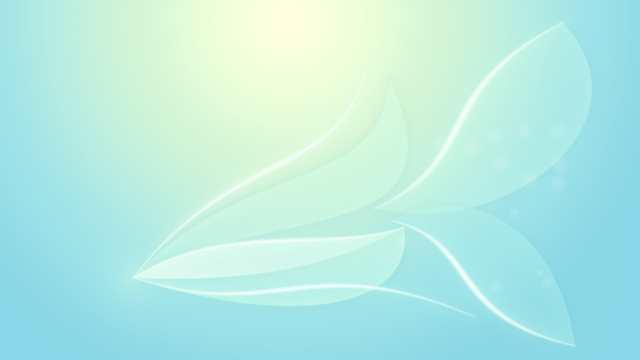
Write a WebGL 2 fragment shader that draws this background.

```glsl
#version 300 es
precision highp float;
uniform vec2 u_resolution;
out vec4 fragColor;

const float PI = 3.14159;
const vec3 WHITE = vec3(0.96, 1.0, 0.98);
const vec3 MINT = vec3(0.82, 0.99, 0.91);
const vec3 AQUA = vec3(0.70, 0.95, 0.92);
const vec3 TEAL = vec3(0.40, 0.75, 0.77);

// Cubic curves, four control points each, in units of canvas height
const vec2 TIP = vec2(0.370, 0.229);
const vec2 CREST = vec2(1.083, 0.780);
const vec2 JOINT = vec2(1.123, 0.370);
const vec2 WING_ROOT = vec2(1.042, 0.421);
const vec2 WING_END = vec2(1.563, 0.938);
const vec2 TAIL_ROOT = vec2(1.088, 0.387);
const vec2 TAIL_END = vec2(1.597, 0.039);
const mat4x2 UPPER = mat4x2(TIP, vec2(0.660, 0.595), vec2(0.926, 0.502), vec2(1.012, 0.792));
const mat4x2 WING = mat4x2(WING_ROOT, vec2(1.343, 0.560), vec2(1.192, 0.745), WING_END);
const mat4x2 MIDDLE = mat4x2(TIP, vec2(0.625, 0.387), vec2(0.903, 0.294), JOINT);
const mat4x2 TAIL = mat4x2(TAIL_ROOT, vec2(1.331, 0.329), vec2(1.238, 0.120), TAIL_END);
const mat4x2 LOWER = mat4x2(TIP, vec2(0.764, 0.097), vec2(0.856, 0.317), vec2(1.319, 0.120));
const mat4x2 BODY_TOP = mat4x2(TIP, vec2(0.694, 0.572), vec2(1.053, 0.456), CREST);
const mat4x2 BODY_BASE = mat4x2(TIP, vec2(0.787, 0.444), vec2(1.296, 0.306), CREST);
const mat4x2 WING_RIM = mat4x2(WING_ROOT, vec2(1.389, 0.329), vec2(1.829, 0.653), WING_END);
const mat4x2 TAIL_RIM = mat4x2(TAIL_ROOT, vec2(1.296, 0.502), vec2(1.551, 0.375), TAIL_END);
const mat4x2 KEEL = mat4x2(TIP, vec2(0.764, 0.097), vec2(1.157, 0.120), JOINT);
const mat4x2 BLADE = mat4x2(TIP, vec2(0.694, 0.213), vec2(0.926, 0.259), JOINT);

vec2 hash2(float n) {
  return fract(sin(vec2(n * 12.99, n * 78.23 + 4.1)) * 4375.85);
}

vec2 bezier(mat4x2 c, float t) {
  float s = 1.0 - t;
  return c * vec4(s * s * s, 3.0 * s * s * t, 3.0 * s * t * t, t * t * t);
}

// Distance, curve parameter, and crossing sign of a ray to the right
vec3 trace(vec2 p, mat4x2 c) {
  const int STEPS = 32;
  vec3 r = vec3(9.0, 0.0, 1.0);
  vec2 a = c[0];
  for (int i = 1; i <= STEPS; i++) {
    vec2 b = bezier(c, float(i) / float(STEPS));
    vec2 e = b - a, q = p - a;
    float h = clamp(dot(q, e) / dot(e, e), 0.0, 1.0);
    float d = length(q - e * h);
    if (d < r.x) r.xy = vec2(d, (float(i - 1) + h) / float(STEPS));
    if ((a.y > p.y) != (b.y > p.y) && q.x < e.x * q.y / e.y) r.z = -r.z;
    a = b;
  }
  return r;
}

// Translucent leaf between two curves with shared ends, and a faint outer shade
vec3 leaf(vec3 col, vec2 p, mat4x2 top, mat4x2 base, vec3 tint, float alpha, float aa) {
  vec3 a = trace(p, top), b = trace(p, base);
  float d = min(a.x, b.x) * a.z * b.z;
  float inside = smoothstep(aa, -aa, d);
  float shade = 0.18 * alpha * (1.0 - inside) * exp(-max(d, 0.0) / 0.014);
  float veil = alpha * inside * (0.6 + 0.4 * exp(-abs(d) / 0.035));
  return mix(mix(col, TEAL, shade), tint, veil);
}

// Tapered bright stroke with a halo
vec3 ribbon(vec3 col, vec2 p, mat4x2 c, float width, float glow, vec3 tint, float aa) {
  vec3 r = trace(p, c);
  float taper = sin(PI * r.y);
  float w = width * (0.1 + 0.9 * taper);
  float halo = glow * (0.2 + 0.8 * taper) * exp(-r.x / 0.022);
  col = mix(col, tint, halo);
  float core = smoothstep(w + aa * 1.5, w * 0.3 - aa, r.x);
  return mix(col, WHITE, core * (0.55 + 0.45 * taper));
}

// Radial sky, from cream through green to blue
vec3 backdrop(vec2 p) {
  float d = length(p - vec2(0.80, 0.95));
  vec3 c = mix(vec3(1.0, 1.0, 0.87), vec3(0.93, 1.0, 0.85), smoothstep(0.0, 0.24, d));
  c = mix(c, vec3(0.82, 0.96, 0.84), smoothstep(0.18, 0.46, d));
  c = mix(c, vec3(0.73, 0.93, 0.88), smoothstep(0.42, 0.66, d));
  c = mix(c, vec3(0.62, 0.89, 0.91), smoothstep(0.60, 0.85, d));
  return mix(c, vec3(0.54, 0.84, 0.90), smoothstep(0.80, 1.10, d));
}

// Scattered soft light spots
float spots(vec2 p) {
  float light = 0.0;
  for (int i = 0; i < 14; i++) {
    vec2 h = hash2(float(i) + 1.0);
    vec2 center = vec2(1.0, 0.2) + h * vec2(0.6, 0.52);
    float radius = mix(0.012, 0.04, fract(h.x * 7.3));
    light += 0.15 * smoothstep(radius, radius * 0.2, length(p - center));
  }
  return light;
}

void main() {
  vec2 p = gl_FragCoord.xy / u_resolution.y;
  p.x *= 16.0 * u_resolution.y / (9.0 * u_resolution.x);
  float aa = 1.0 / u_resolution.y;
  vec3 col = backdrop(p);

  // Veils
  col = leaf(col, p, WING, WING_RIM, MINT, 0.36, aa);
  col = leaf(col, p, TAIL_RIM, TAIL, AQUA, 0.42, aa);
  col = leaf(col, p, BODY_TOP, BODY_BASE, MINT, 0.50, aa);
  col = leaf(col, p, MIDDLE, KEEL, MINT, 0.65, aa);
  float tipFade = exp(-1.5 * length(p - TIP));
  col = leaf(col, p, MIDDLE, BLADE, WHITE, 0.85 * tipFade, aa);

  // Light at the tip and loose spots
  col = mix(col, MINT, 0.45 * exp(-length(p - TIP) / 0.06));
  col = mix(col, WHITE, spots(p));

  // Bright ribbons
  col = ribbon(col, p, UPPER, 0.006, 0.65, vec3(0.93, 1.0, 0.91), aa);
  col = ribbon(col, p, WING, 0.011, 0.75, MINT, aa);
  col = ribbon(col, p, MIDDLE, 0.006, 0.55, MINT, aa);
  col = ribbon(col, p, TAIL, 0.010, 0.65, AQUA, aa);
  col = ribbon(col, p, LOWER, 0.007, 0.65, AQUA, aa);
  fragColor = vec4(col, 1.0);
}
```
